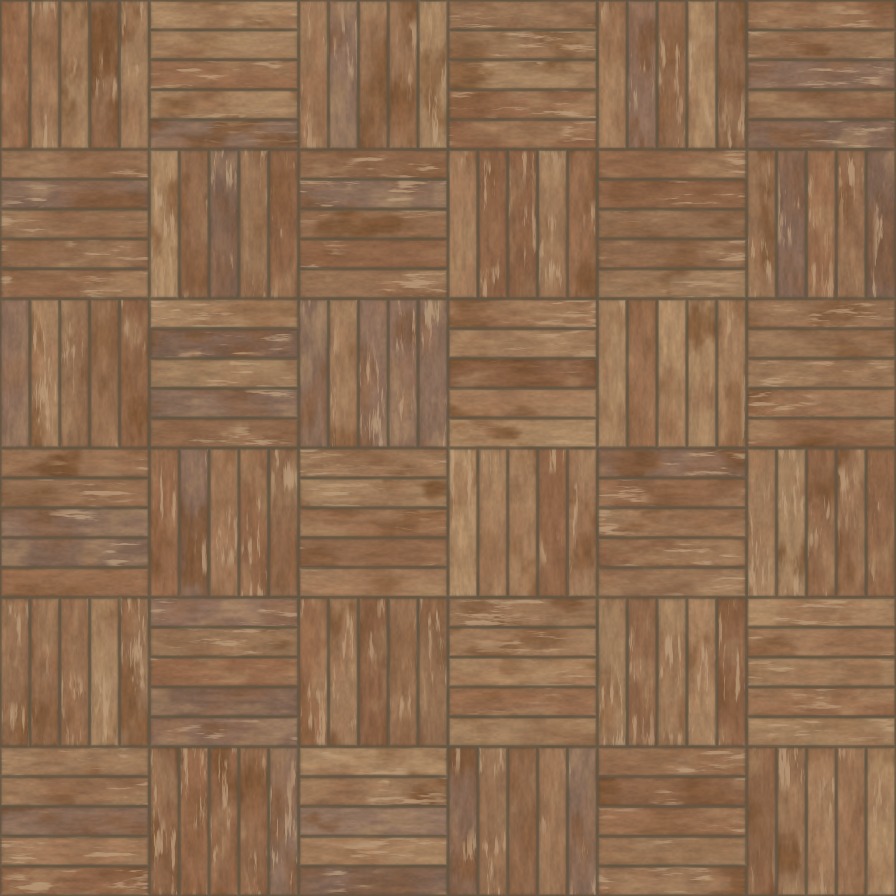
Reproduce this texture procedurally as a three.js fragment shader.

```glsl
// Worn basket-weave parquet: a 6 x 6 grid of square blocks, five slats each,
// turned a quarter in alternate blocks. Each slat gets a hashed wood tone,
// stretched noise for grain and pale wear, and a thin dark joint around it.

varying vec2 vUv;

const float BLOCKS = 6.0;
const float SLATS = 5.0;
const float JOINT_HALF_WIDTH = 0.0105; // in block widths
const float JOINT_SOFTNESS = 0.007;

const vec3 RED_BROWN = vec3(0.555, 0.395, 0.285);
const vec3 MID_BROWN = vec3(0.590, 0.445, 0.330);
const vec3 TAN = vec3(0.655, 0.525, 0.390);
const vec3 MAUVE = vec3(0.510, 0.405, 0.345);
const vec3 DARK_STAIN = vec3(0.465, 0.315, 0.195);
const vec3 PALE_WEAR = vec3(0.730, 0.610, 0.480);
const vec3 JOINT = vec3(0.385, 0.335, 0.260);

float hash(vec2 p) {
  return fract(sin(dot(p, vec2(127.1, 311.7))) * 43758.545);
}

float noise(vec2 p) {
  vec2 i = floor(p);
  vec2 f = fract(p);
  f = f * f * (3.0 - 2.0 * f);
  float low = mix(hash(i), hash(i + vec2(1.0, 0.0)), f.x);
  float high = mix(hash(i + vec2(0.0, 1.0)), hash(i + vec2(1.0, 1.0)), f.x);
  return mix(low, high, f.y);
}

float fbm(vec2 p) {
  float sum = 0.0;
  float amplitude = 0.533;
  for (int i = 0; i < 4; i++) {
    sum += amplitude * noise(p);
    p = p * 2.03 + 17.3;
    amplitude *= 0.5;
  }
  return sum;
}

// Distance to the nearest end of the unit interval
float edgeDistance(float x) {
  return min(x, 1.0 - x);
}

// Base tone of one slat, from its hashed seed
vec3 slatTone(vec2 seed) {
  float pick = hash(seed);
  vec3 tone = mix(RED_BROWN, MID_BROWN, smoothstep(0.0, 0.55, pick));
  tone = mix(tone, TAN, 0.85 * smoothstep(0.55, 1.0, pick));
  tone = mix(tone, MAUVE, 0.8 * step(0.86, hash(seed + 3.7)));
  return tone * mix(0.94, 1.05, hash(seed + 8.1));
}

// Wood surface; p.x runs along the slat and p.y across it, in slat widths
vec3 wood(vec2 p, vec2 seed) {
  vec2 q = p + 40.0 * vec2(hash(seed + 1.3), hash(seed + 5.9));
  vec3 color = slatTone(seed);

  // Broad stains and tan patches
  float blotch = fbm(q * vec2(0.65, 1.1));
  float stain = smoothstep(0.50, 0.78, blotch) * mix(0.2, 0.9, hash(seed + 2.2));
  color = mix(color, DARK_STAIN, stain);
  color = mix(color, TAN, 0.55 * smoothstep(0.48, 0.25, blotch));
  float blush = smoothstep(0.45, 0.75, fbm(q * vec2(0.8, 1.0) + 61.0));
  color = mix(color, RED_BROWN, 0.45 * blush);

  // Fine grain along the slat
  float grain = fbm(q * vec2(1.6, 6.5) + 23.0) - 0.5;
  float speckle = noise(q * vec2(9.0, 13.0)) - 0.5;
  color *= 1.0 + 0.22 * grain + 0.06 * speckle;

  // Pale scuffs gathered in a few patches
  float scuff = smoothstep(0.54, 0.74, fbm(q * vec2(1.1, 7.0) + 91.0));
  float patchMask = smoothstep(0.45, 0.70, noise(q * vec2(0.6, 0.9) + 47.0));
  return mix(color, PALE_WEAR, 0.75 * scuff * patchMask);
}

void main() {
  // Block cell, with slats horizontal in even blocks and vertical in odd ones
  vec2 grid = vUv * BLOCKS;
  vec2 block = floor(grid);
  vec2 local = fract(grid);
  bool vertical = mod(block.x + block.y, 2.0) > 0.5;
  vec2 along = vertical ? local.yx : local;

  float row = along.y * SLATS;
  float slat = floor(row);
  vec2 seed = block * vec2(1.0, 1.7) + vec2(slat * 7.31, slat * 3.17);
  vec3 color = wood(vec2(along.x * SLATS, fract(row)), seed);

  // Joints between slats and blocks, with slightly darkened slat edges
  float edge = min(edgeDistance(fract(row)) / SLATS, edgeDistance(along.x));
  color *= mix(0.91, 1.0, smoothstep(0.0, 0.035, edge));
  float jointWear = mix(0.70, 1.0, noise(grid * 9.0));
  float joint = 1.0 - smoothstep(JOINT_HALF_WIDTH - JOINT_SOFTNESS,
                                 JOINT_HALF_WIDTH + JOINT_SOFTNESS, edge);
  color = mix(color, JOINT, joint * jointWear);

  gl_FragColor = vec4(color, 1.0);
}
```
